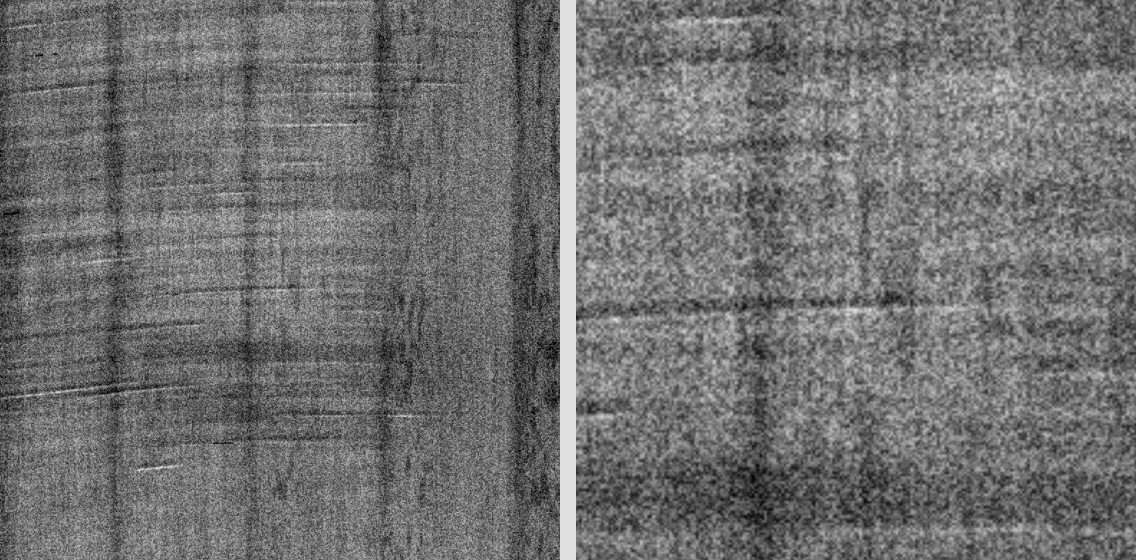
Left: the whole. Right: its middle third, enlarged.
Write a three.js fragment shader that draws this texture.

```glsl
// Grey worn woven surface: dark vertical bands, fibres, and curved bright scratches.
varying vec2 vUv;

const float BASE_GREY = 0.437;
const float BAND_PERIOD = 0.24;
const float BAND_START = 0.205;
const float BAND_WIDTH = 0.0145;
const float BAND_DEPTH = 0.15;
const float BOW_HEIGHT = 0.038;
const float STREAK_GAIN = 0.24;
const float FIBRE_GAIN = 0.15;
const float GRAIN_COARSE = 0.30;
const float GRAIN_FINE = 0.25;
const float STAIN_DEPTH = 0.15;
const int SCRATCH_COUNT = 38;
const float SCRATCH_GAIN = 0.36;
const float SHADOW_GAIN = 0.13;

float hash(vec2 p) {
  vec3 q = fract(vec3(p.xyx) * 0.1031);
  q += dot(q, q.yzx + 33.33);
  return fract((q.x + q.y) * q.z);
}

float noise(vec2 p) {
  vec2 cell = floor(p);
  vec2 f = fract(p);
  f = f * f * (3.0 - 2.0 * f);
  float low = mix(hash(cell), hash(cell + vec2(1.0, 0.0)), f.x);
  float high = mix(hash(cell + vec2(0.0, 1.0)), hash(cell + vec2(1.0)), f.x);
  return mix(low, high, f.y);
}

// Noise centred on zero, with its own offset per layer.
float layer(vec2 uv, vec2 scale, float seed) {
  return noise(uv * scale + seed * 17.3) - 0.5;
}

float bell(float d, float width) {
  return exp(-d * d / (width * width));
}

// Soft evenly spaced vertical bands, darker at both side edges.
float bandShade(vec2 uv) {
  float x = uv.x + 0.012 * layer(uv, vec2(2.0, 5.0), 1.0);
  x += 0.008 * layer(uv, vec2(70.0, 40.0), 2.0);
  float d = mod(x - BAND_START + 0.5 * BAND_PERIOD, BAND_PERIOD) - 0.5 * BAND_PERIOD;
  float depth = BAND_DEPTH * (0.8 + 0.8 * layer(uv, vec2(3.0, 7.0), 3.0));
  float bands = depth * bell(d, BAND_WIDTH) * smoothstep(0.06, 0.1, x);
  float left = 0.13 * (1.0 - smoothstep(0.0, 0.065, x));
  float right = 0.07 * smoothstep(0.905, 0.93, x);
  return bands + left + right;
}

// Ragged upright stains, gathered in a few columns.
float stainShade(vec2 uv) {
  float column = bell(uv.x - 0.73, 0.05) + 0.75 * bell(uv.x - 0.51, 0.035);
  column += smoothstep(0.92, 0.95, uv.x) + 0.35 * bell(uv.x - 0.26, 0.04);
  float spots = noise(uv * vec2(85.0, 24.0) + 41.0) * 0.6
              + noise(uv * vec2(190.0, 60.0) + 7.0) * 0.4;
  float patches = layer(uv, vec2(7.0, 6.0), 4.0);
  return STAIN_DEPTH * column * smoothstep(0.5, 0.72, spots + 0.2 * patches);
}

// Wide, faint cross streaks that fade toward the right and the bottom.
float streakTone(vec2 uv, float y) {
  float reach = mix(1.0, 0.22, smoothstep(0.62, 0.74, uv.x));
  reach *= mix(0.35, 1.0, smoothstep(0.1, 0.3, uv.y));
  vec2 p = vec2(uv.x, y);
  float streaks = layer(p, vec2(3.5, 75.0), 5.0) * 0.6
                + layer(p, vec2(7.0, 150.0), 6.0) * 0.5;
  return STREAK_GAIN * reach * streaks;
}

// Thin bright lines with a dark side above, some broken by black dashes.
float scratchTone(vec2 uv, float y) {
  float tone = 0.0;
  for (int i = 0; i < SCRATCH_COUNT; i++) {
    float id = float(i);
    vec4 r = vec4(hash(vec2(id, 1.7)), hash(vec2(id, 5.3)),
                  hash(vec2(id, 9.1)), hash(vec2(id, 13.9)));
    float row = mix(0.13, 0.98, (id + r.x) / float(SCRATCH_COUNT));
    float middle = mix(0.02, 0.78, r.y);
    float halfLength = mix(0.06, 0.28, r.z * r.z);
    float along = (uv.x - middle) / halfLength;
    float taper = 1.0 - smoothstep(0.35, 1.0, abs(along));
    float d = y - row - 0.025 * (r.w - 0.5) * (uv.x - middle);
    float strength = mix(0.2, 1.0, r.w * r.w);
    float flicker = 0.7 + 0.9 * layer(vec2(uv.x, row), vec2(16.0, 90.0), 8.0);
    tone += SCRATCH_GAIN * strength * flicker * taper * bell(d, 0.0021);
    tone -= SHADOW_GAIN * (0.4 + 0.6 * strength) * taper * bell(d - 0.0065, 0.0045);
    float dashZone = step(0.68, r.x) * (1.0 - smoothstep(0.02, 0.032, abs(uv.x - 0.4 * r.z)));
    float dashes = smoothstep(0.48, 0.6, noise(vec2(uv.x * 70.0, id * 3.0)));
    tone -= 0.4 * dashZone * dashes * bell(d - 0.001, 0.0016);
  }
  return tone;
}

void main() {
  vec2 uv = vUv;
  float y = uv.y - BOW_HEIGHT * sin(uv.x * 2.6) - 0.007 * layer(uv, vec2(4.0, 3.0), 9.0);

  // Broad light and dark areas
  float grey = BASE_GREY + 0.11 * layer(uv, vec2(4.0, 3.5), 10.0);
  grey += 0.035 * bell(uv.x - 0.6, 0.35) - 0.05 * bell(uv.y - 0.36, 0.09);
  grey -= bandShade(uv) + stainShade(uv);

  // Cross streaks, scratches and upright fibres
  grey += streakTone(uv, y) + scratchTone(uv, y);
  grey += FIBRE_GAIN * (layer(uv, vec2(260.0, 14.0), 11.0) * 0.6
                      + layer(uv, vec2(75.0, 5.0), 12.0) * 0.5);

  // Fine grain
  grey += GRAIN_COARSE * layer(uv, vec2(390.0), 13.0);
  grey += GRAIN_FINE * layer(uv, vec2(690.0), 14.0);

  gl_FragColor = vec4(vec3(clamp(grey, 0.03, 0.95)), 1.0);
}
```
